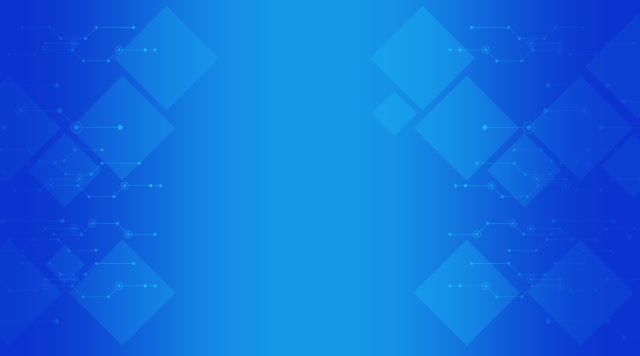
This background is drawn by a Shadertoy shader. Its source:

```glsl
#define EDGE_BLUE vec3(0.04, 0.20, 0.81)
#define CORE_BLUE vec3(0.083, 0.587, 0.905)
#define TILE_TINT vec3(0.09, 0.68, 0.94)
#define TRACE_TINT vec3(0.12, 0.76, 0.98)
#define GLOW_X 49.3
#define TILE_AXIS 46.03
#define TRACE_AXIS 47.27
#define LINE_HALF 0.05
#define LINE_ALPHA 0.45
#define DOT_RADIUS 0.23
#define RING_RADIUS 0.55

// Lengths are percentages of the canvas width.
float pixelSize() { return 100.0 / iResolution.x; }

float cover(float dist) { return clamp(0.5 - dist / pixelSize(), 0.0, 1.0); }

float segmentDistance(vec2 p, vec2 a, vec2 b) {
    vec2 ab = b - a;
    return length(p - a - ab * clamp(dot(p - a, ab) / dot(ab, ab), 0.0, 1.0));
}

// Circuit trace: lead, bend, shelf, bend, tail. Bit i of rings circles node i.
float trace(vec2 p, vec2 start, float lead, float turn, float scale, int rings) {
    vec2 q = (p - start) / scale;
    q.y *= turn;
    vec2 nodes[6] = vec2[6](vec2(0), vec2(lead, 0), vec2(lead + 1.7, 1.7),
        vec2(lead + 5.6, 1.7), vec2(lead + 7.3, 0), vec2(lead + 11.6, 0));
    float ink = 0.0;
    for (int i = 0; i < 6; i++) {
        float r = length(q - nodes[i]);
        ink = max(ink, 0.8 * cover((r - DOT_RADIUS) * scale));
        if (((rings >> i) & 1) == 1)
            ink = max(ink, 0.7 * cover(abs(r - RING_RADIUS) * scale - LINE_HALF));
        if (i < 5) {
            float d = segmentDistance(q, nodes[i], nodes[i + 1]);
            ink = max(ink, LINE_ALPHA * cover(d * scale - LINE_HALF));
        }
    }
    return ink;
}

// Mirrored tiles: distance from axis, height, half diagonal, side (0 = both).
vec3 drawTiles(vec3 color, vec2 p) {
    const vec4 tiles[11] = vec4[11](
        vec4(20.0, 46.5, 8.2, 0), vec4(26.9, 35.6, 8.2, 0),
        vec4(44.7, 35.6, 8.2, 0), vec4(35.9, 29.0, 5.8, 0),
        vec4(26.9, 9.9, 8.3, 0), vec4(44.7, 9.9, 8.3, 0),
        vec4(53.6, 45.2, 8.2, 1), vec4(52.9, 29.7, 5.0, 1),
        vec4(15.6, 37.9, 3.5, 1), vec4(35.9, 14.3, 3.1, -1),
        vec4(53.6, 19.0, 4.0, 1));
    float x = p.x - TILE_AXIS;
    float side = sign(x);
    float strength = mix(0.48, 0.1, smoothstep(16.0, 46.0, abs(x)));
    strength *= side < 0.0 ? 0.65 : 1.0;
    for (int i = 0; i < 10; i++) {
        vec4 tile = tiles[i];
        if (tile.w * side < 0.0) continue;
        vec2 d = abs(vec2(abs(x), p.y) - tile.xy);
        color = mix(color, TILE_TINT, strength * cover((d.x + d.y - tile.z) * 0.7071));
    }
    return color;
}

float circuits(vec2 p) {
    float ink = 0.0;
    // Three copies of one trace group
    for (int k = 0; k < 3; k++) {
        vec2 shift = k == 0 ? vec2(0) : k == 1 ? vec2(0.87, -21.2) : vec2(0, -36.85);
        vec2 q = vec2(abs(p.x - TRACE_AXIS - shift.x), p.y - shift.y);
        ink = max(ink, trace(q, vec2(23.05, 47.8), 5.6, -1.0, 1.0, 34));
        ink = max(ink, trace(q, vec2(26.4, 51.3), 5.8, -1.0, 1.0, 0));
        ink = max(ink, trace(q, vec2(35.7, 48.8), 4.5, -1.0, 1.0, 1));
        ink = max(ink, trace(q, vec2(38.4, 42.3), 6.2, -1.0, 1.5, 0));
        ink = max(ink, cover(length(q - vec2(24.6, 47.8)) - DOT_RADIUS));
    }
    // Single traces, rising from the centre side
    vec2 q = vec2(abs(p.x - TRACE_AXIS), p.y);
    ink = max(ink, 1.2 * trace(q, vec2(28.5, 35.7), 4.4, 1.0, 1.55, 10));
    ink = max(ink, trace(q, vec2(23.05, 19.0), 4.2, 1.0, 1.0, 10));
    ink = max(ink, trace(q, vec2(32.3, 16.5), 4.2, 1.0, 1.0, 0));
    ink = max(ink, trace(q, vec2(35.7, 19.9), 4.5, -1.0, 1.0, 1));
    q.x = abs(p.x - TRACE_AXIS - 0.87);
    ink = max(ink, trace(q, vec2(32.2, 32.2), 4.2, -1.0, 1.0, 0));
    return min(ink, 1.0);
}

void mainImage(out vec4 fragColor, in vec2 fragCoord) {
    // Keep the layout tied to both canvas edges
    vec2 p = fragCoord / iResolution.xy * vec2(100.0, 55.6);
    float glow = smoothstep(48.0, 6.0, abs(p.x - GLOW_X));
    vec3 color = drawTiles(mix(EDGE_BLUE, CORE_BLUE, glow), p);
    float fade = mix(0.95, 0.13, smoothstep(23.0, 43.0, abs(p.x - TRACE_AXIS)));
    color = mix(color, TRACE_TINT, circuits(p) * fade);
    fragColor = vec4(color, 1.0);
}
```
